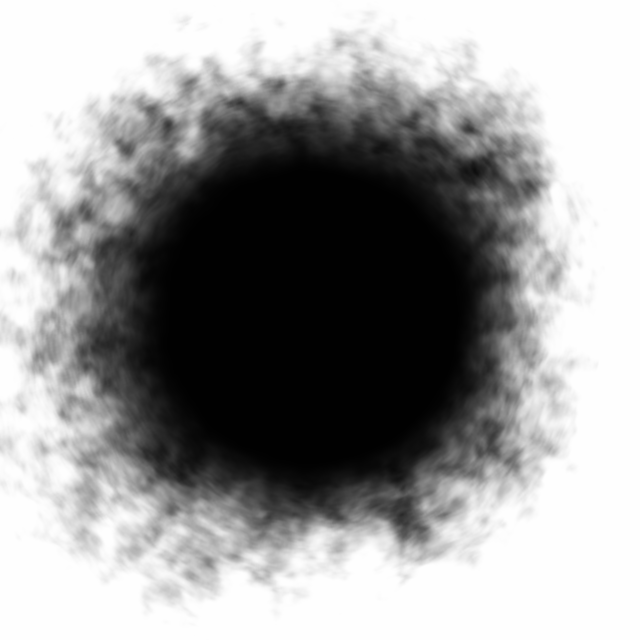
Reproduce this background procedurally as a three.js fragment shader.

```glsl
// A soft, ragged black ink blot fading through smoky fibres into white paper.
varying vec2 vUv;

const vec3 INK = vec3(0.004);
const vec3 PAPER = vec3(0.995);
const vec2 CENTRE = vec2(0.49, 0.505);
const float CORE_RADIUS = 0.222;    // solid black inside
const float MID_RADIUS = 0.366;     // mean radius of the middle grey
const float FADE_END = 1.78;        // fade length, 1 = core to middle grey
const float GRAIN_SCALE = 30.0;
const float GRAIN_STRENGTH = 1.2;
const float DRIFT_SCALE = 11.0;
const float DRIFT_STRENGTH = 0.4;
const float FIBRE_LENGTH = 0.004;
const float WARP = 0.008;
const float WARP_SCALE = 26.0;
const vec2 PALE_SPOT_A = vec2(0.295, 0.775);
const vec2 PALE_SPOT_B = vec2(0.185, 0.67);
const float SPOT_RADIUS = 0.034;
const float SPOT_STRENGTH = 0.35;

float hash(vec2 p) {
  return fract(sin(dot(p, vec2(127.1, 311.7))) * 43758.5453);
}

float noise(vec2 p) {
  vec2 cell = floor(p);
  vec2 f = fract(p);
  f = f * f * (3.0 - 2.0 * f);
  float low = mix(hash(cell), hash(cell + vec2(1.0, 0.0)), f.x);
  float high = mix(hash(cell + vec2(0.0, 1.0)), hash(cell + vec2(1.0)), f.x);
  return mix(low, high, f.y);
}

// Layered noise, centred on zero
float fbm(vec2 p) {
  float sum = 0.0;
  float weight = 0.5;
  for (int i = 0; i < 4; i++) {
    sum += weight * (noise(p) - 0.5);
    p = mat2(0.8, 0.6, -0.6, 0.8) * p * 2.03 + 17.3;
    weight *= 0.62;
  }
  return sum;
}

// Warped grain, smeared along the rim into short fibres
float fibres(vec2 p, vec2 along) {
  vec2 warp = vec2(noise(p * WARP_SCALE), noise(p * WARP_SCALE + 41.7)) - 0.5;
  vec2 q = p + WARP * warp;
  float sum = 0.0;
  for (int i = -1; i <= 1; i++) {
    sum += fbm((q + along * FIBRE_LENGTH * float(i)) * GRAIN_SCALE);
  }
  return sum / 3.0;
}

// Radius of the middle grey in each direction
float rimRadius(float a) {
  return MID_RADIUS - 0.021 * cos(a) + 0.008 * sin(a)
    + 0.005 * cos(2.0 * a) + 0.008 * sin(2.0 * a) - 0.010 * cos(4.0 * a);
}

float spot(vec2 p, vec2 c) {
  vec2 d = (p - c) / SPOT_RADIUS;
  return exp(-dot(d, d));
}

void main() {
  vec2 p = vUv - CENTRE;
  float r = max(length(p), 0.001);
  vec2 along = vec2(-p.y, p.x) / r;

  // Distance through the fade: 0 at the core, 1 at the middle grey
  float rim = rimRadius(atan(p.y, p.x));
  float fade = (r - CORE_RADIUS) / (rim - CORE_RADIUS);

  // Fine grain over a faint broad drift, both growing outwards
  float grain = fibres(vUv, along) * GRAIN_STRENGTH;
  grain += (noise(vUv * DRIFT_SCALE) - 0.5) * DRIFT_STRENGTH;
  fade += grain * smoothstep(-0.2, 1.2, fade);
  fade += SPOT_STRENGTH * (spot(vUv, PALE_SPOT_A) + spot(vUv, PALE_SPOT_B));

  float tone = smoothstep(0.0, FADE_END, fade);
  gl_FragColor = vec4(mix(INK, PAPER, tone), 1.0);
}
```
